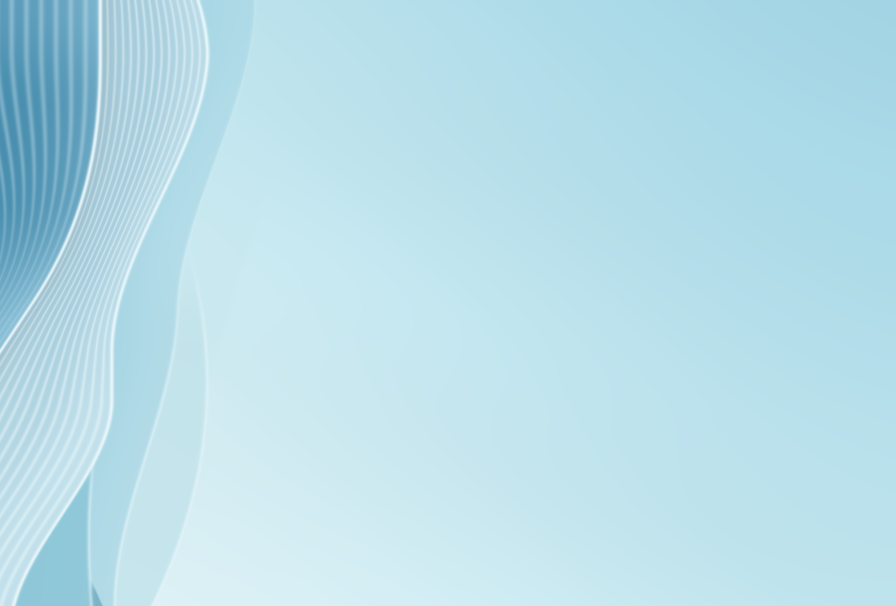
This background is drawn by a Shadertoy shader. Its source:

```glsl
// Pale aqua backdrop with translucent, finely pleated veils hanging on the left.
// Each veil is the region left of a curve x(v), with v running from top to bottom;
// pleats are periodic bands that follow the curves, painted from back to front.

// Backdrop corners
const vec3 SKY_TOP_LEFT = vec3(0.765, 0.902, 0.935);
const vec3 SKY_TOP_RIGHT = vec3(0.625, 0.825, 0.888);
const vec3 SKY_LOW_LEFT = vec3(0.895, 0.963, 0.978);
const vec3 SKY_LOW_RIGHT = vec3(0.745, 0.892, 0.930);
// Veils
const vec3 MIST = vec3(0.760, 0.888, 0.920);
const vec3 AQUA = vec3(0.645, 0.832, 0.890);
const vec3 TEAL = vec3(0.530, 0.765, 0.835);
const vec3 TEAL_SHADE = vec3(0.430, 0.670, 0.750);
const vec3 SILVER = vec3(0.640, 0.795, 0.860);
const vec3 SILVER_LIGHT = vec3(0.760, 0.880, 0.920);
const vec3 BLUE_DEEP = vec3(0.270, 0.545, 0.675);
const vec3 BLUE_SOFT = vec3(0.475, 0.700, 0.800);
const vec3 HIGHLIGHT = vec3(0.925, 0.975, 0.990);
// Detail
const float RIM_WIDTH = 0.0022;
const float SILVER_PLEATS = 14.0;
const float BLUE_PLEAT_WIDE = 0.0165;
const float BLUE_PLEAT_TIGHT = 0.0070;
const float MOTTLE = 0.010;

float hash(vec2 p) {
    vec3 q = fract(vec3(p.xyx) * 0.1031);
    q += dot(q, q.yzx + 33.33);
    return fract((q.x + q.y) * q.z);
}

float noise(vec2 p) {
    vec2 cell = floor(p), f = fract(p);
    f = f * f * (3.0 - 2.0 * f);
    return mix(mix(hash(cell), hash(cell + vec2(1, 0)), f.x),
               mix(hash(cell + vec2(0, 1)), hash(cell + vec2(1, 1)), f.x), f.y);
}

// Right-hand outlines of the veils
float blueEdge(float v) {
    float bend = clamp(v, 0.08, 0.5) - 0.08;
    return 0.112 - 0.663 * pow(bend, 2.5) - 0.45 * max(v - 0.5, 0.0);
}

float silverEdge(float v) {
    float crest = max(1.0 - v / 0.1, 0.0);
    return 0.232 - 0.011 * crest * crest
        - 0.107 * smoothstep(0.08, 0.58, v) - 0.113 * smoothstep(0.66, 1.04, v);
}

float aquaEdge(float v) {
    return 0.284 - 0.086 * smoothstep(0.0, 0.52, v) - 0.070 * smoothstep(0.5, 1.0, v);
}

float mistEdge(float v) {
    return 0.231 - 0.45 * (v - 0.63) * (v - 0.63);
}

// Antialiased inside mask, bright rim, and thin periodic ridges
float cover(float d) {
    float w = fwidth(d);
    return smoothstep(-w, w, d);
}

float rim(float d) {
    float w = max(RIM_WIDTH, fwidth(d));
    return exp(-d * d / (w * w));
}

float ridges(float q) {
    float wave = 0.5 + 0.5 * cos(6.28318 * q);
    return mix(pow(wave, 2.5), 0.4, smoothstep(0.25, 0.7, fwidth(q)));
}

vec3 backdrop(vec2 p) {
    float across = smoothstep(-0.1, 1.1, p.x);
    vec3 color = mix(mix(SKY_TOP_LEFT, SKY_TOP_RIGHT, across),
                     mix(SKY_LOW_LEFT, SKY_LOW_RIGHT, across), p.y);
    // Broad diagonal drifts of light
    float drift = noise(vec2(p.x * 1.5 + p.y, (p.y - 0.5 * p.x) * 4.0) + 7.0);
    return color + MOTTLE * (2.0 * drift - 1.0);
}

void mainImage(out vec4 fragColor, in vec2 fragCoord) {
    vec2 p = fragCoord / iResolution.xy;
    p.y = 1.0 - p.y;
    float x = p.x, v = p.y;
    float blueD = blueEdge(v) - x;
    float silverD = silverEdge(v) - x;
    float aquaD = aquaEdge(v) - x;
    float mistD = mistEdge(v) - x;
    vec3 color = backdrop(p);

    // Faint outer film and the pale mist veil
    float filmD = 0.284 - 0.2 * (v - 0.375) - x;
    float film = smoothstep(0.22, 0.45, v) * (1.0 - smoothstep(0.5, 0.75, v));
    color = mix(color, MIST, 0.25 * film * smoothstep(-0.006, 0.006, filmD));
    float mistFade = smoothstep(0.38, 0.58, v);
    color = mix(color, MIST, 0.85 * mistFade * cover(mistD));
    color = mix(color, HIGHLIGHT, 0.40 * mistFade * rim(mistD));

    // Aqua veil, fading softly into the backdrop near the top
    float aquaBody = mix(0.60, 1.0, smoothstep(0.0, 0.10, aquaD));
    color = mix(color, AQUA, aquaBody * cover(aquaD));
    color = mix(color, HIGHLIGHT, mix(0.10, 0.45, smoothstep(0.3, 0.7, v)) * rim(aquaD));

    // Teal fold at the foot, with its small shaded corner
    float foldD = 0.099 + 0.28 * (v - 0.89) * (v - 0.89) - x;
    float foldFade = smoothstep(0.70, 0.82, v);
    color = mix(color, TEAL, 0.75 * foldFade * cover(foldD));
    float corner = cover(0.104 + 0.30 * (v - 0.965) - x) * cover(-foldD);
    color = mix(color, TEAL_SHADE, 0.8 * corner * smoothstep(0.95, 0.98, v));
    color = mix(color, HIGHLIGHT, 0.45 * foldFade * rim(foldD));

    // Silver veil: pleats interpolate between the two neighbouring outlines
    float span = -blueD / max(silverD - blueD, 0.01);
    float light = clamp(0.15 + 0.55 * smoothstep(0.45, 1.0, span)
        + 0.5 * smoothstep(0.45, 0.85, v), 0.0, 1.0);
    vec3 silver = mix(SILVER, SILVER_LIGHT, light);
    silver = mix(silver, HIGHLIGHT, 0.48 * ridges(span * SILVER_PLEATS));
    silver *= 1.0 - 0.09 * exp(-max(-blueD, 0.0) / 0.015);
    color = mix(color, silver, cover(silverD));
    color = mix(color, HIGHLIGHT, 0.85 * rim(silverD));

    // Blue veil: pleats run beside its outline and gather lower down
    float glow = 0.75 * exp(-max(blueD, 0.0) / 0.045)
        + 0.35 * (1.0 - smoothstep(0.0, 0.18, v)) + 0.7 * smoothstep(0.32, 0.56, v);
    vec3 blue = mix(BLUE_DEEP, BLUE_SOFT, min(glow, 1.3));
    float pleat = mix(BLUE_PLEAT_WIDE, BLUE_PLEAT_TIGHT, smoothstep(0.08, 0.52, v));
    float strength = 0.30 * (1.0 - 0.5 * smoothstep(0.2, 0.5, v));
    blue = mix(blue, HIGHLIGHT, strength * ridges(blueD / pleat));
    color = mix(color, blue, cover(blueD));
    color = mix(color, HIGHLIGHT, 0.9 * rim(blueD));

    fragColor = vec4(clamp(color, 0.0, 1.0), 1.0);
}
```
